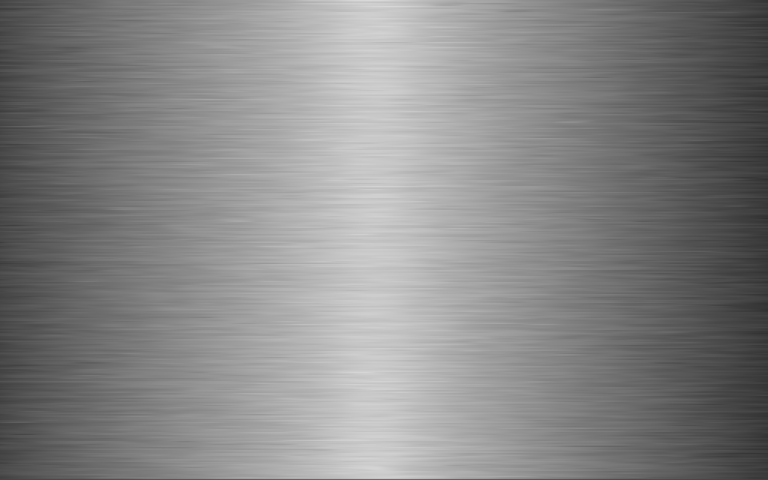
Write a WebGL 2 fragment shader that draws this texture.

```glsl
#version 300 es
precision highp float;
// Brushed steel sheet: fine horizontal grain under a soft vertical sheen.

uniform vec2 u_resolution;
out vec4 fragColor;

// Sheen across the width
const float SHEEN_X = 0.487;
const float LEFT_TONE = 0.28;
const float PEAK_TONE = 0.785;
const float RIGHT_TONE = 0.225;
const float LEFT_CURVE = 0.90;
const float RIDGE_BLEND = 0.08;  // rounds the ridge where both slopes meet
const float GLOW_WIDTH = 0.08;
const float GLOW_GAIN = 0.015;
const float END_GLOW = 0.02;     // extra light at the top and bottom

// Grain: cells across the width and up the height
const vec2 FINE_CELLS = vec2(10.0, 320.0);
const vec2 SHORT_CELLS = vec2(32.0, 320.0);
const vec2 BAND_CELLS = vec2(5.0, 160.0);
const float FINE_GAIN = 0.052;
const float SHORT_GAIN = 0.034;
const float BAND_GAIN = 0.008;

// Sparse bright and dark scratches
const vec2 SCRATCH_CELLS = vec2(12.0, 320.0);
const float SCRATCH_START = 0.82;
const float SCRATCH_GAIN = 0.035;

// Thin shaded rim along the bottom
const vec3 RIM_COLOR = vec3(0.29, 0.25, 0.27);
const float RIM_HEIGHT = 0.0025;

float hash(vec2 p) {
    vec3 q = fract(vec3(p.xyx) * 0.1031);
    q += dot(q, q.yzx + 33.33);
    return fract((q.x + q.y) * q.z);
}

// Value noise whose rows are shifted so that streak ends do not line up
float streakRow(float x, float row, float seed) {
    x += 37.0 * hash(vec2(row, seed));
    float cell = floor(x);
    float t = smoothstep(0.0, 1.0, x - cell);
    float y = row + seed * 453.0;
    return mix(hash(vec2(cell, y)), hash(vec2(cell + 1.0, y)), t);
}

// Each row is strongest at its own middle, so streaks stay crisp
float streaks(vec2 p, float seed) {
    float y = p.y - 0.5;
    float row = floor(y + 0.001);
    float t = smoothstep(0.0, 1.0, y - row);
    return mix(streakRow(p.x, row, seed), streakRow(p.x, row + 1.0, seed), t);
}

float smoothMin(float a, float b, float blend) {
    float h = max(blend - abs(a - b), 0.0) / blend;
    return min(a, b) - 0.25 * blend * h * h;
}

float sheen(vec2 uv) {
    float fromLeft = uv.x / SHEEN_X;
    float fromRight = (1.0 - uv.x) / (1.0 - SHEEN_X);
    float left = mix(LEFT_TONE, PEAK_TONE, pow(fromLeft, LEFT_CURVE));
    float right = mix(RIGHT_TONE, PEAK_TONE, fromRight);
    float d = (uv.x - SHEEN_X) / GLOW_WIDTH;
    float ends = pow(abs(2.0 * uv.y - 1.0), 2.0);
    float glow = exp(-d * d) * (GLOW_GAIN + END_GLOW * ends);
    return smoothMin(left, right, RIDGE_BLEND) + glow;
}

float grain(vec2 uv) {
    float g = FINE_GAIN * (streaks(uv * FINE_CELLS, 1.0) - 0.5);
    g += SHORT_GAIN * (streaks(uv * SHORT_CELLS, 2.0) - 0.5);
    g += BAND_GAIN * (streaks(uv * BAND_CELLS, 3.0) - 0.5);
    float light = smoothstep(SCRATCH_START, 1.0, streaks(uv * SCRATCH_CELLS, 4.0));
    float dark = smoothstep(SCRATCH_START, 1.0, streaks(uv * SCRATCH_CELLS, 5.0));
    return g + SCRATCH_GAIN * (light - dark);
}

void main() {
    vec2 uv = gl_FragCoord.xy / u_resolution;
    vec3 color = vec3(sheen(uv) + grain(uv));

    // Bottom rim
    float edge = 0.5 / u_resolution.y;
    float rim = 1.0 - smoothstep(RIM_HEIGHT - edge, RIM_HEIGHT + edge, uv.y);
    color = mix(color, RIM_COLOR, rim * 0.7);

    fragColor = vec4(clamp(color, 0.0, 1.0), 1.0);
}
```
